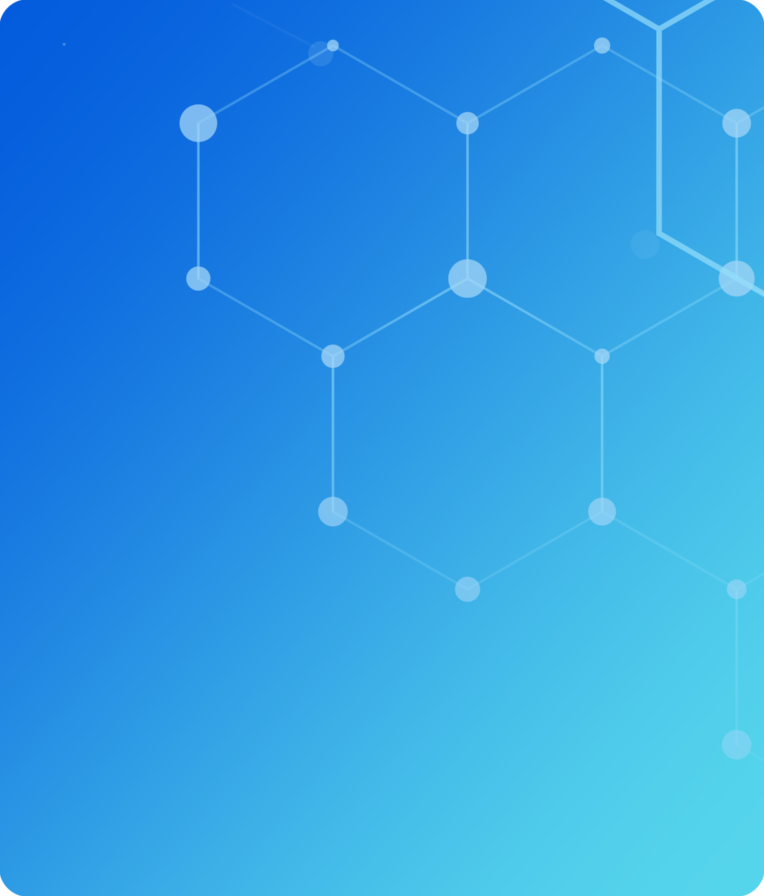
Give the GLSL for this background, as a Shadertoy shader.

```glsl
// Blue-to-cyan rounded panel with a network of fine hexagons and pale nodes.
#define SIDE 0.1734
#define APOTHEM 0.1502
#define GRID_ORIGIN vec2(0.2214, 0.9492)
#define THIN 0.0014
#define THICK 0.0031
#define CORNER 0.032
#define DEEP_BLUE vec3(0.011, 0.357, 0.866)
#define CYAN vec3(0.336, 0.838, 0.925)
#define PALE vec3(0.64, 0.84, 0.97)
#define LINE_COLOR vec3(0.58, 0.87, 0.98)

// Node radii in thousandths of the height, three per lattice row; 0 is empty.
const float nodeSize[21] = float[21](
    6.5,  9.0,  0.0,
    21.0, 12.5, 16.0,
    13.5, 21.5, 20.0,
    13.0, 8.5,  0.0,
    16.5, 15.5, 0.0,
    0.0,  14.0, 11.0,
    0.0,  0.0,  16.5);

// Soft coverage of a shape from its signed distance.
float cover(float d) {
    float px = 1.0 / iResolution.y;
    return 1.0 - smoothstep(-px, px, d);
}

// Signed distance to a hexagon with a vertex at the top.
float hexagon(vec2 p, float apothem) {
    p = abs(p);
    return max(p.x, 0.5 * p.x + 0.866 * p.y) - apothem;
}

float segment(vec2 p, vec2 a, vec2 b) {
    vec2 ab = b - a;
    return length(p - a - ab * clamp(dot(p - a, ab) / dot(ab, ab), 0.0, 1.0));
}

float disc(vec2 p, vec2 center, float radius) {
    return cover(length(p - center) - radius);
}

// Thin hexagons: three rows, each starting farther to the right.
float thinMesh(vec2 p) {
    float mesh = 0.0;
    float shine = exp(-60.0 * dot(p - vec2(0.522, 0.68), p - vec2(0.522, 0.68)));
    for (int row = 0; row < 3; row++) {
        for (int k = 0; k < 3; k++) {
            float r = float(row);
            vec2 center = GRID_ORIGIN + vec2(APOTHEM * (1.0 + r * r + 2.0 * float(k)),
                                             -SIDE * (1.0 + 1.5 * r));
            vec2 q = abs(p - center);
            float upright = step(0.5 * q.x + 0.866 * q.y, q.x);
            float strength = mix(0.32 + 0.25 * shine, 0.58, upright);
            float line = cover(abs(hexagon(p - center, APOTHEM)) - THIN);
            mesh = max(mesh, strength * line);
        }
    }
    return mesh;
}

// Discs on the vertices of the hexagon lattice.
float nodes(vec2 p) {
    float mask = 0.0;
    for (int row = 0; row < 7; row++) {
        int firstColumn = 1 - ((row + 1) / 2) % 2;
        float drop = 1.5 * float(row / 2) + 0.5 * float(row % 2);
        for (int k = 0; k < 3; k++) {
            float radius = 0.001 * nodeSize[row * 3 + k];
            vec2 center = GRID_ORIGIN
                + vec2(APOTHEM * float(firstColumn + 2 * k), -SIDE * drop);
            if (radius > 0.0) mask = max(mask, disc(p, center, radius));
        }
    }
    return mask;
}

void mainImage(out vec4 fragColor, in vec2 fragCoord) {
    vec2 p = fragCoord / iResolution.y;
    vec2 uv = fragCoord / iResolution.xy;

    // Diagonal gradient
    float along = 0.5 * (uv.x + 1.0 - uv.y);
    vec3 color = mix(DEEP_BLUE, CYAN, smoothstep(-0.05, 1.02, along));

    // Faint background marks
    float marks = 0.16 * disc(p, vec2(0.358, 0.940), 0.014);
    marks += 0.10 * disc(p, vec2(0.720, 0.727), 0.016);
    marks += 0.40 * disc(p, vec2(0.0716, 0.9505), 0.0015);
    marks += 0.07 * cover(segment(p, vec2(0.26, 0.995), vec2(0.35, 0.948)) - THIN);
    color = mix(color, PALE, marks);

    // Fine mesh and nodes, fading toward the bottom
    float fade = mix(0.35, 1.0, smoothstep(0.1, 0.6, p.y));
    color = mix(color, LINE_COLOR, thinMesh(p) * fade);
    color = mix(color, PALE, nodes(p) * mix(0.42, 0.74, smoothstep(0.1, 0.6, p.y)));

    // Large bold hexagon with a spur at its upper left vertex
    float bold = abs(hexagon(p - vec2(0.933, 0.8535), 0.1974));
    bold = min(bold, segment(p, vec2(0.7357, 0.9674), vec2(0.650, 1.017)));
    color = mix(color, LINE_COLOR, 0.72 * cover(bold - THICK));

    // Rounded panel on white
    vec2 halfSize = 0.5 * iResolution.xy / iResolution.y;
    vec2 q = abs(p - halfSize) - halfSize + CORNER;
    float panel = length(max(q, 0.0)) - CORNER;
    color = mix(vec3(1.0), color, 1.0 - smoothstep(0.0, 2.0 / iResolution.y, panel));

    fragColor = vec4(color, 1.0);
}
```
